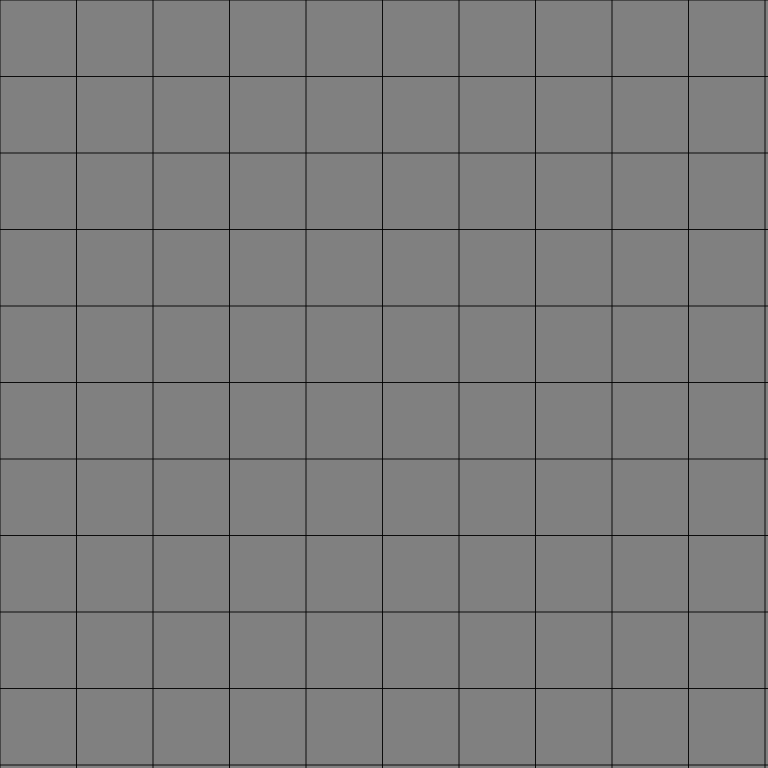
Write a Shadertoy shader that draws this pattern.

```glsl
// Draws a fine black square grid on a flat mid-grey ground.

const float CELL_SIZE = 51.0 / 512.0;   // about ten cells across and down
const float LINE_WIDTH = 0.00118;
const vec3 GROUND_COLOR = vec3(0.5);
const vec3 LINE_COLOR = vec3(0.0);

// Signed offset from the nearest grid line on each axis
vec2 offsetToLine(vec2 p, float cellSize) {
    return p - cellSize * floor(p / cellSize + 0.5);
}

// Share of a pixel-wide box that a line covers, on each axis
vec2 lineCoverage(vec2 offset, float width, float pixel) {
    vec2 high = min(offset + 0.5 * pixel, vec2(0.5 * width));
    vec2 low = max(offset - 0.5 * pixel, vec2(-0.5 * width));
    return clamp((high - low) / pixel, 0.0, 1.0);
}

// Union of the vertical and horizontal lines
float gridMask(vec2 p, float cellSize, float width, float pixel) {
    vec2 coverage = lineCoverage(offsetToLine(p, cellSize), width, pixel);
    return 1.0 - (1.0 - coverage.x) * (1.0 - coverage.y);
}

void mainImage(out vec4 fragColor, in vec2 fragCoord) {
    // Cells start at the top left corner
    float pixel = 1.0 / iResolution.y;
    vec2 p = vec2(fragCoord.x, iResolution.y - fragCoord.y) * pixel;

    float mask = gridMask(p, CELL_SIZE, LINE_WIDTH, pixel);
    fragColor = vec4(mix(GROUND_COLOR, LINE_COLOR, mask), 1.0);
}
```
